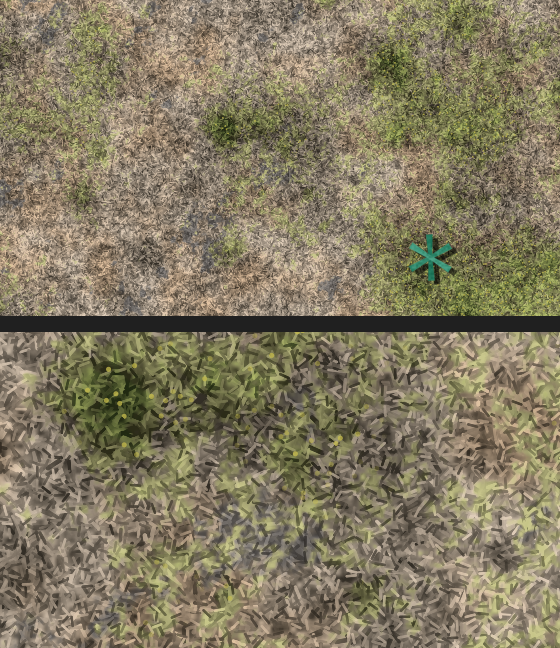
Top, the full canvas; bottom, a detail of the centre.
Write a WebGL 1 fragment shader that draws this texture.

```glsl
precision highp float;
// Dry summer meadow from above: straw, bare soil, green tufts, yellow blooms and a teal star marker.
uniform vec2 u_resolution;

vec2 hash2(vec2 p) {
  vec3 q = fract(p.xyx * vec3(0.1031, 0.1030, 0.0973));
  q += dot(q, q.yzx + 33.33);
  return fract((q.xx + q.yz) * q.zy);
}

float noise(vec2 p) {
  vec2 i = floor(p), f = fract(p);
  f = f * f * (3.0 - 2.0 * f);
  return mix(mix(hash2(i).x, hash2(i + vec2(1, 0)).x, f.x),
             mix(hash2(i + vec2(0, 1)).x, hash2(i + vec2(1, 1)).x, f.x), f.y);
}

float fbm(vec2 p) {
  float sum = 0.0, amp = 0.5;
  for (int i = 0; i < 5; i++) {
    sum += amp * noise(p);
    p = mat2(1.6, 1.2, -1.2, 1.6) * p + 7.3;
    amp *= 0.52;
  }
  return sum;
}

float segment(vec2 p, float halfLength) {
  return length(vec2(max(abs(p.x) - halfLength, 0.0), p.y));
}

vec2 turn(vec2 p, float a) {
  float c = cos(a), s = sin(a);
  return vec2(c * p.x + s * p.y, c * p.y - s * p.x);
}

// Lays one layer of randomly turned stalks over a tone.
float addStalks(float tone, vec2 p, float cells, float seed) {
  vec2 q = p * cells, id = floor(q);
  float blur = 0.5 * cells / u_resolution.y;
  for (int j = -1; j <= 1; j++)
    for (int i = -1; i <= 1; i++) {
      vec2 cell = id + vec2(i, j);
      vec2 look = hash2(cell + seed + 31.7);
      vec2 d = turn(q - cell - hash2(cell + seed), 6.283 * look.x);
      float cover = 1.0 - smoothstep(0.15 - blur, 0.15 + blur, segment(d, 0.5));
      tone = mix(tone, look.y, cover * 0.85);
    }
  return tone;
}

// Round spots scattered one per cell; returns cover and a random value.
vec2 spots(vec2 p, float cells, float radius, float seed) {
  vec2 q = p * cells, id = floor(q), result = vec2(0.0);
  float blur = 0.6 * cells / u_resolution.y;
  for (int j = -1; j <= 1; j++)
    for (int i = -1; i <= 1; i++) {
      vec2 cell = id + vec2(i, j);
      float d = length(q - cell - hash2(cell + seed));
      float cover = 1.0 - smoothstep(radius - blur, radius + blur, d);
      if (cover > result.x) result = vec2(cover, hash2(cell + seed + 9.1).y);
    }
  return result;
}

// Soft leafy clumps, present in only some cells.
float tufts(vec2 p, float cells, float share, float seed) {
  vec2 q = p * cells, id = floor(q);
  float sum = 0.0;
  for (int j = -1; j <= 1; j++)
    for (int i = -1; i <= 1; i++) {
      vec2 cell = id + vec2(i, j);
      vec2 d = q - cell - hash2(cell + seed);
      vec2 look = hash2(cell + seed + 5.3);
      sum += step(look.x, share) * exp(-dot(d, d) * mix(8.0, 22.0, look.y));
    }
  return sum;
}

void main() {
  vec2 p = gl_FragCoord.xy / u_resolution.y;
  float right = p.x * u_resolution.y / u_resolution.x;
  float fine = noise(p * 150.0), ragged = fbm(p * 42.0) - 0.5;

  // Straw tone: crossed stalks over broad light and shade
  float tone = 0.1 + 0.8 * fine;
  tone = addStalks(tone, p, 62.0, 3.0);
  tone = addStalks(tone, p, 82.0, 57.0);
  tone = addStalks(tone, p, 105.0, 111.0);
  float broad = fbm(p * 5.0 + 20.0) - 0.5;
  tone = 0.63 + 0.86 * (tone - 0.5) + 0.6 * broad + 0.75 * ragged - 0.07 * right;

  // Where plants grow: drifts thickening to the right, plus clumps
  float drift = fbm(p * vec2(4.2, 3.6) + 4.7) + 0.3 * (right - 0.5);
  float clump = tufts(p, 5.0, 0.35, 2.0) + 0.8 * tufts(p, 13.0, 0.16, 71.0);
  float growth = drift + 0.32 * clump + 0.75 * ragged + 0.3 * (fine - 0.5);
  float green = smoothstep(0.46, 0.7, growth);
  float lush = smoothstep(0.74, 1.05, growth);
  float shade = tufts(p + vec2(-0.02, 0.02), 5.0, 0.35, 2.0);
  tone -= 0.15 * shade + 0.05 * green;

  // Bare soil in small slanting scraps, mostly to the left
  float bare = fbm(turn(p, 1.0) * vec2(6.0, 11.0) + 31.0) - 0.1 * right + 0.4 * ragged;
  float soil = smoothstep(0.66, 0.75, bare) * (1.0 - green);

  // Each cover runs from shadow to sunlit tips
  tone = clamp(tone, 0.0, 1.0);
  vec3 straw = mix(vec3(0.20, 0.18, 0.15), vec3(0.87, 0.80, 0.72), tone);
  straw *= mix(vec3(1.0), vec3(1.02, 0.95, 0.87), smoothstep(0.3, 0.8, fbm(p * 9.0)));
  vec3 leaf = mix(vec3(0.17, 0.17, 0.09), vec3(0.79, 0.78, 0.55), tone);
  vec3 fresh = mix(vec3(0.11, 0.16, 0.06), vec3(0.68, 0.73, 0.38), tone);
  vec3 color = mix(mix(straw, leaf, green), fresh, lush * 0.75);
  color = mix(color, vec3(0.17, 0.16, 0.155) + 0.32 * tone, soil * 0.85);

  // Yellow blooms among the plants
  vec2 bloom = spots(p, 75.0, 0.2, 17.0);
  float flowering = step(bloom.y, 0.08 + 0.26 * right) * smoothstep(0.48, 0.7, drift + 0.2 * clump);
  color = mix(color, vec3(0.78, 0.74, 0.30), bloom.x * flowering * 0.75);

  // Star marker: three crossed slats and their shadow
  vec2 center = p - vec2(1.362, 0.185);
  float edge = 0.8 / u_resolution.y;
  for (int pass = 0; pass < 2; pass++)
    for (int i = 0; i < 3; i++) {
      float k = float(i);
      vec2 offset = pass == 0 ? vec2(0.018, -0.012) : vec2(0.0);
      vec2 d = turn(center - offset, 1.62 - 1.09 * k);
      vec2 box = abs(d) - vec2(0.073, 0.006 + 0.06 * abs(d.x));
      float cover = 1.0 - smoothstep(-edge, edge, max(box.x, box.y));
      vec3 slat = vec3(0.13, 0.47, 0.36) + 0.06 * k + 0.12 * (fine - 0.5);
      color = mix(color, pass == 0 ? color * 0.4 : slat, cover);
    }

  gl_FragColor = vec4(color, 1.0);
}
```
